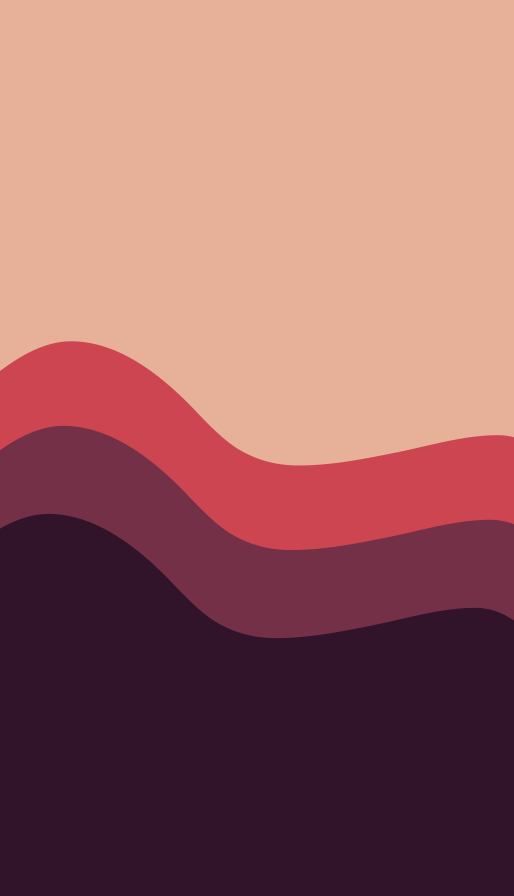
A Shadertoy shader for this background:

```glsl
// Three flat, wavy hills stacked below a plain peach sky.
// One smooth ridge curve, joined from cubic segments, is shifted
// for each hill and filled with an antialiased edge.

const vec3 SKY   = vec3(0.902, 0.694, 0.596);
const vec3 CORAL = vec3(0.804, 0.271, 0.318);
const vec3 PLUM  = vec3(0.451, 0.188, 0.278);
const vec3 NIGHT = vec3(0.192, 0.078, 0.161);

// Cubic Hermite segment; each knot holds position, height and slope.
float hermite(vec3 a, vec3 b, float x) {
    float span = b.x - a.x;
    float t = (x - a.x) / span;
    float s = 1.0 - t;
    float blend = t * t * (3.0 - 2.0 * t);
    return mix(a.y, b.y, blend) + span * t * s * (a.z * s - b.z * t);
}

// Ridge height: a tall crest, a steep fall, then a long gentle rise.
float ridge(float x) {
    const int COUNT = 8;
    vec3 knots[COUNT] = vec3[COUNT](
        vec3(0.0,    0.5859,  0.432),
        vec3(0.1380, 0.6191,  0.0),
        vec3(0.3733, 0.5456, -0.593),
        vec3(0.4638, 0.4987, -0.345),
        vec3(0.5814, 0.4805,  0.0),
        vec3(0.7692, 0.4948,  0.115),
        vec3(0.9683, 0.5143,  0.0),
        vec3(1.0441, 0.5000, -0.403));
    float height = knots[0].y;
    for (int i = 0; i < COUNT - 1; i++) {
        if (x >= knots[i].x) height = hermite(knots[i], knots[i + 1], x);
    }
    return height;
}

// Coverage of the area under the ridge moved by an offset.
float hill(vec2 uv, vec2 offset) {
    vec2 p = uv - offset;
    float above = p.y - ridge(p.x);
    float pixel = length(vec2(dFdx(above), dFdy(above)));
    return clamp(0.5 - above / max(pixel, 1e-5), 0.0, 1.0);
}

void mainImage(out vec4 fragColor, in vec2 fragCoord) {
    vec2 uv = fragCoord / iResolution.xy;

    // Paint from the farthest hill to the nearest.
    vec3 color = SKY;
    color = mix(color, CORAL, hill(uv, vec2(0.0)));
    color = mix(color, PLUM,  hill(uv, vec2(-0.0147, -0.0944)));
    color = mix(color, NIGHT, hill(uv, vec2(-0.0441, -0.1927)));

    fragColor = vec4(color, 1.0);
}
```
